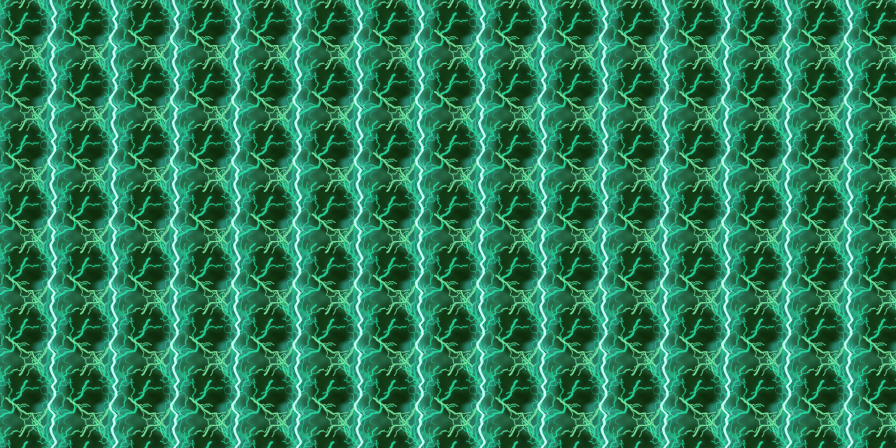
Give the GLSL for this pattern, as a WebGL 2 fragment shader.

```glsl
#version 300 es
precision highp float;
// Electric storm wallpaper: a square tile holding one jagged vertical bolt,
// crossing diagonal branches and a web of sparks around a dark green pocket.
// Bolts are distances to noise-displaced lines; all noise wraps at the tile.

uniform vec2 u_resolution;
out vec4 fragColor;

const float TILES_DOWN = 7.314;   // twice as many across a 2:1 canvas
const float BOLT_X = 0.86;        // bolt position within the tile
const float PI = 3.14159265;

const vec3 DARK  = vec3(0.06, 0.19, 0.05);
const vec3 MOSS  = vec3(0.14, 0.38, 0.25);
const vec3 TEAL  = vec3(0.16, 0.54, 0.45);
const vec3 GREEN = vec3(0.15, 0.86, 0.62);
const vec3 PALE  = vec3(0.48, 0.92, 0.64);
const vec3 CYAN  = vec3(0.42, 0.85, 0.76);
const vec3 WHITE = vec3(0.80, 1.00, 0.98);

float hash(vec2 p) {
    return fract(sin(dot(p, vec2(127.1, 311.7))) * 43758.5453);
}

// Smooth value noise repeating after n cells
float noise(vec2 p, vec2 n, float seed) {
    vec2 i = floor(p * n), f = fract(p * n);
    f = f * f * (3.0 - 2.0 * f);
    vec2 lo = mod(i, n) + seed, hi = mod(i + 1.0, n) + seed;
    return mix(mix(hash(lo), hash(vec2(hi.x, lo.y)), f.x),
               mix(hash(vec2(lo.x, hi.y)), hash(hi), f.x), f.y);
}

// Straight-sided zigzag repeating after n knots, about -0.5 to 0.5
float zigzag(float t, float n, float seed) {
    float i = floor(t * n);
    return mix(hash(vec2(mod(i, n), seed)),
               hash(vec2(mod(i + 1.0, n), seed)), fract(t * n)) - 0.5;
}

// Shortest offset between points on the repeating tile
vec2 wrap(vec2 d) { return fract(d + 0.5) - 0.5; }

// Antialiased line of half width w at distance d, dimmed when very thin
float stroke(float d, float w, float px) {
    return clamp((w - d) / px + 0.5, 0.0, 1.0) * sqrt(min(1.0, 2.0 * w / px));
}

// Distance to a jagged segment from a along the vector span
float spark(vec2 p, vec2 a, vec2 span, float seed) {
    vec2 q = wrap(p - a - 0.5 * span) + 0.5 * span;
    float len = length(span);
    vec2 dir = span / len;
    float along = dot(q, dir), t = clamp(along / len, 0.0, 1.0);
    float jag = zigzag(t, 5.0, seed) + 0.5 * zigzag(t, 11.0, seed + 5.0);
    float side = dot(q, vec2(-dir.y, dir.x)) - jag * 0.24 * len * sin(PI * t);
    return length(vec2(along - t * len, side * 0.85));
}

// Branch with forks: x is line coverage, y is glow
vec2 branch(vec2 p, vec2 a, vec2 b, float seed, float w, float px) {
    vec2 span = b - a;
    float d = spark(p, a, span, seed);
    float line = stroke(d, w, px);
    for (int i = 0; i < 4; i++) {
        float k = float(i), turn = (mod(k, 2.0) * 2.0 - 1.0) * (0.3 + 0.45 * hash(vec2(k, seed)));
        vec2 twig = mat2(cos(turn), sin(turn), -sin(turn), cos(turn)) * span * 0.42;
        float e = spark(p, a + span * (0.1 + 0.2 * k), twig, seed + k + 1.0);
        line = max(line, 0.8 * stroke(e, w * 0.6, px));
        d = min(d, e + 0.025);
    }
    return vec2(line, exp(-d * 18.0));
}

void main() {
    // Tile coordinates, starting at the top left and running down
    vec2 p = vec2(gl_FragCoord.x, u_resolution.y - gl_FragCoord.y) / u_resolution.y * TILES_DOWN;
    float px = TILES_DOWN / u_resolution.y;

    // Haze: a rounded dark pocket in each gap, patchy teal beside the bolt
    float sway = 0.10 * zigzag(p.y, 5.0, 3.0) + 0.08 * zigzag(p.y, 13.0, 8.0);
    float away = abs(wrap(vec2(p.x - BOLT_X - sway, 0.0)).x);
    float cloud = noise(p, vec2(4.0), 11.0) - 0.5;
    float grain = noise(p, vec2(11.0), 17.0) - 0.5;
    float pocket = length(wrap(p - vec2(0.40, 0.36)) * vec2(1.15, 0.9)) + 0.12 * cloud;
    vec3 color = mix(DARK, MOSS, smoothstep(0.27, 0.47, pocket));
    color = mix(color, TEAL, 0.9 - 0.9 * smoothstep(0.06, 0.24, away + 0.3 * cloud));
    color *= 1.0 + 0.35 * grain;

    // Fine web of sparks close to the bolt
    float ridge = abs(noise(p + 0.04 * cloud, vec2(11.0, 8.0), 23.0) - 0.5);
    float web = (1.0 - smoothstep(0.01, 0.12, ridge)) * (1.0 - smoothstep(0.10, 0.32, away));
    color = mix(color, GREEN, 0.55 * web);

    // Green branches leaving the bolt, pale ones crossing the dark gap
    vec2 green = max(branch(p, vec2(-0.12, 0.90), vec2(0.44, 0.22), 31.0, 0.016, px),
                     branch(p, vec2(0.86, 0.30), vec2(0.56, -0.12), 47.0, 0.013, px));
    green = max(green, branch(p, vec2(-0.14, 0.45), vec2(0.16, -0.02), 137.0, 0.011, px));
    vec2 pale = max(branch(p, vec2(0.10, 0.50), vec2(0.70, 0.98), 59.0, 0.013, px),
                    branch(p, vec2(0.84, 0.56), vec2(0.32, 1.12), 73.0, 0.013, px));
    color = mix(color, TEAL, 0.35 * max(green.y, 0.5 * pale.y));
    color = mix(color, GREEN, 0.9 * green.x);
    color = mix(color, PALE, 0.9 * pale.x);

    // Main bolt: thin wandering strands, then a broken white core
    for (int i = 0; i < 4; i++) {
        float k = float(i);
        float bend = 0.34 * zigzag(p.y, 3.0 + k, 83.0 + k) + 0.12 * zigzag(p.y, 12.0, 91.0 + k);
        float d = abs(wrap(vec2(p.x - BOLT_X - bend, 0.0)).x) * 0.75;
        float power = smoothstep(0.2, 0.7, noise(p, vec2(3.0, 7.0), 101.0 + k));
        color = mix(color, mix(GREEN, CYAN, 0.3 * k), 0.85 * power * stroke(d, 0.009, px));
    }
    float flare = smoothstep(0.15, 0.85, noise(p, vec2(2.0, 8.0), 113.0));
    color = mix(color, CYAN, 0.8 * stroke(away * 0.8, 0.014, px));
    color = mix(color, WHITE, (0.3 + 0.65 * flare) * stroke(away * 0.8, 0.006 + 0.010 * flare, px));

    fragColor = vec4(color, 1.0);
}
```
